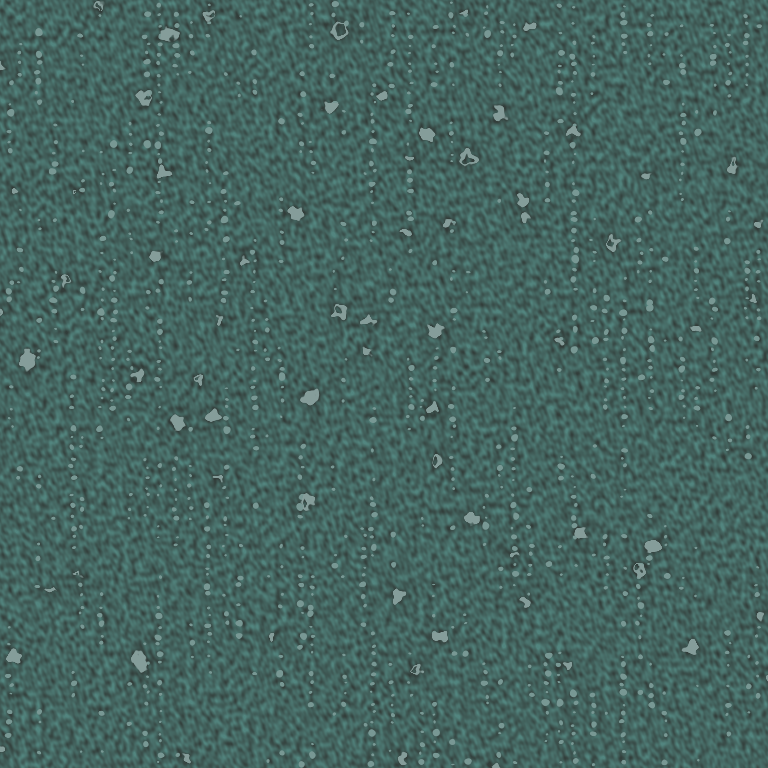
Write a WebGL 1 fragment shader that draws this texture.

```glsl
precision highp float;

uniform vec2 u_resolution;

// Colours
const vec3 BASE = vec3(0.268, 0.400, 0.380);
const vec3 TONE_STEP = vec3(0.021, 0.047, 0.045);
const vec3 DROP_COLOUR = vec3(0.52, 0.615, 0.605);
const vec3 BEAD_COLOUR = vec3(0.47, 0.595, 0.58);

// Ground grain, in cells per canvas
const float MOTTLE_FREQ = 112.0;
const float MOTTLE_GAIN = 3.6;
const vec2 FLECK_FREQ = vec2(190.0, 110.0);
const float FLECK_SLANT = 60.0;
const float FLECK_GAIN = 3.1;

// Small beads strung in vertical columns
const vec2 BEAD_GRID = vec2(50.0, 78.0);
const vec2 BEAD_RADIUS = vec2(0.0017, 0.0048);
const float BEAD_RUN_FREQ = 7.0;
const float BEAD_CHANCE = 0.95;

// Larger scattered drops
const float DROP_GRID = 11.0;
const vec2 DROP_RADIUS = vec2(0.0050, 0.0110);
const float DROP_CHANCE = 0.62;
const float HOLLOW_CHANCE = 0.35;

const float WARP_FREQ = 95.0;
const float WARP_SIZE = 0.0045;
const float EDGE = 0.0008;
const float HALO_WIDTH = 0.005;
const float DROP_HALO = 2.3;
const float BEAD_HALO = 0.8;
const float TAU = 6.28318;

vec3 hash3(vec2 p) {
  vec3 q = fract(p.xyx * vec3(0.1031, 0.1030, 0.0973));
  q += dot(q, q.yxz + 33.33);
  return fract((q.xxy + q.yzz) * q.zyx);
}

float cornerSlope(vec2 cell, vec2 offset) {
  float angle = TAU * hash3(cell + 17.0).x;
  return dot(vec2(cos(angle), sin(angle)), offset);
}

// Gradient noise around zero
float noise(vec2 p) {
  vec2 i = floor(p);
  vec2 f = p - i;
  vec2 w = f * f * f * (f * (f * 6.0 - 15.0) + 10.0);
  vec2 e = vec2(1.0, 0.0);
  float low = mix(cornerSlope(i, f), cornerSlope(i + e, f - e), w.x);
  float high = mix(cornerSlope(i + e.yx, f - e.yx), cornerSlope(i + 1.0, f - 1.0), w.x);
  return mix(low, high, w.y);
}

// Signed distance to the nearest bead
float beadDistance(vec2 p) {
  float nearest = 1.0;
  vec2 home = floor(p * BEAD_GRID);
  for (int y = -1; y <= 1; y++) {
    for (int x = -1; x <= 1; x++) {
      vec2 cell = home + vec2(float(x), float(y));
      vec3 h = hash3(cell + 211.0);
      vec3 k = hash3(cell + 503.0);
      float column = hash3(vec2(cell.x, 91.0)).x;
      float run = noise(vec2(cell.x * 3.7 + 0.5, cell.y / BEAD_GRID.y * BEAD_RUN_FREQ));
      if (h.x < BEAD_CHANCE * smoothstep(-0.15, 0.45, run)) {
        vec2 spot = vec2(0.15 + 0.5 * column + 0.25 * h.y, 0.25 + 0.5 * h.z);
        vec2 q = p - (cell + spot) / BEAD_GRID;
        q.y *= mix(0.85, 1.4, k.y);
        float radius = mix(BEAD_RADIUS.x, BEAD_RADIUS.y, k.x * k.x);
        nearest = min(nearest, length(q) - radius);
      }
    }
  }
  return nearest;
}

// Signed distance to the nearest drop; some are rings or crescents
float dropDistance(vec2 p) {
  float nearest = 1.0;
  vec2 home = floor(p * DROP_GRID);
  for (int y = -1; y <= 1; y++) {
    for (int x = -1; x <= 1; x++) {
      vec2 cell = home + vec2(float(x), float(y));
      vec3 h = hash3(cell + 307.0);
      vec3 k = hash3(cell + 719.0);
      if (h.x < DROP_CHANCE) {
        vec2 q = p - (cell + h.yz) / DROP_GRID;
        q.y *= mix(0.8, 1.45, k.y);
        float radius = mix(DROP_RADIUS.x, DROP_RADIUS.y, k.x * k.x);
        float d = length(q) - radius;
        if (k.z < HOLLOW_CHANCE) {
          float angle = TAU * fract(k.z * 37.0);
          vec2 shift = 0.3 * radius * vec2(cos(angle), sin(angle));
          d = max(d, 0.5 * radius - length(q - shift));
        }
        nearest = min(nearest, d);
      }
    }
  }
  return nearest;
}

void main() {
  vec2 p = gl_FragCoord.xy / u_resolution.y;
  float soft = max(EDGE, 0.6 / u_resolution.y);

  // Mottled ground
  float mottle = noise(p * MOTTLE_FREQ);
  float fleck = noise(vec2(p.x * FLECK_FREQ.x + p.y * FLECK_SLANT, p.y * FLECK_FREQ.y) + 40.0);
  float tone = MOTTLE_GAIN * mottle + FLECK_GAIN * fleck;

  // Irregular outlines
  vec2 warp = vec2(noise(p * WARP_FREQ + 7.3), noise(p * WARP_FREQ + 63.7));
  float bead = beadDistance(p + 0.4 * WARP_SIZE * warp);
  float drop = dropDistance(p + 2.0 * WARP_SIZE * warp);

  // Dark halos, then the light shapes
  tone -= DROP_HALO * exp(-max(drop, 0.0) / HALO_WIDTH) * (1.0 + mottle);
  tone -= BEAD_HALO * exp(-max(bead, 0.0) / HALO_WIDTH);
  vec3 colour = BASE + TONE_STEP * clamp(tone, -3.4, 2.6);
  colour = mix(colour, BEAD_COLOUR, 1.0 - smoothstep(-soft, soft, bead));
  colour = mix(colour, DROP_COLOUR, 1.0 - smoothstep(-soft, soft, drop));

  gl_FragColor = vec4(colour, 1.0);
}
```
